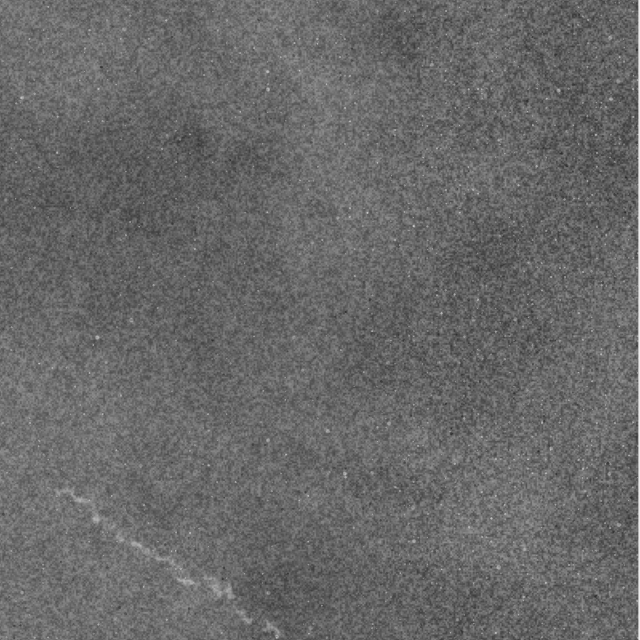
A three.js fragment shader for this texture:

```glsl
// Dark grey concrete slab: fine grain, cloudy stains, pale specks and a broken vein.
#define BASE_GREY 0.401
#define GRAIN_FINE 0.17
#define GRAIN_COARSE 0.12
#define CLOUD_CONTRAST 0.20
#define STAIN_DEPTH 0.065
#define SPECK_LIGHT 0.24
#define PIT_DARK 0.13
#define VEIN_LIGHT 0.20
#define VEIN_WIDTH 0.006
#define EDGE_GREY 0.93
#define EDGE_WIDTH 0.0025

varying vec2 vUv;

float hash(vec2 p) {
  vec3 q = fract(vec3(p.xyx) * 0.1031);
  q += dot(q, q.yzx + 33.33);
  return fract((q.x + q.y) * q.z);
}

float noise(vec2 p) {
  vec2 cell = floor(p);
  vec2 f = fract(p);
  f = f * f * (3.0 - 2.0 * f);
  float low = mix(hash(cell), hash(cell + vec2(1.0, 0.0)), f.x);
  float high = mix(hash(cell + vec2(0.0, 1.0)), hash(cell + 1.0), f.x);
  return mix(low, high, f.y);
}

// Layered noise, each layer turned to hide the lattice.
float clouds(vec2 p) {
  float sum = 0.0;
  float weight = 0.5;
  for (int i = 0; i < 6; i++) {
    sum += weight * noise(p);
    p = mat2(1.6, 1.2, -1.2, 1.6) * p + 17.3;
    weight *= 0.55;
  }
  return sum / 1.08;
}

// One jittered round fleck in some of the cells.
float flecks(vec2 uv, float count, float share, float seed) {
  vec2 p = uv * count + seed;
  vec2 cell = floor(p);
  vec2 center = 0.38 + 0.24 * vec2(hash(cell + 3.7), hash(cell + 8.1));
  float radius = mix(0.12, 0.26, hash(cell + 21.4));
  float shape = 1.0 - smoothstep(radius - 0.1, radius + 0.1, length(fract(p) - center));
  float strength = mix(0.35, 1.0, hash(cell + 40.9));
  return shape * strength * step(hash(cell + 63.2), share);
}

float blob(vec2 p, vec2 center, vec2 size) {
  vec2 d = (p - center) / size;
  return exp(-dot(d, d));
}

// Position along (x, 0 to 1) and signed distance across (y) a line.
vec2 lineCoords(vec2 p, vec2 start, vec2 end) {
  vec2 span = end - start;
  vec2 rel = p - start;
  return vec2(dot(rel, span) / dot(span, span),
              (span.x * rel.y - span.y * rel.x) / length(span));
}

float alongFade(float t) {
  return smoothstep(-0.06, 0.12, t) * (1.0 - smoothstep(0.9, 1.06, t));
}

void main() {
  vec2 uv = vUv;
  vec2 warp = vec2(clouds(uv * 7.0 + 5.0), clouds(uv * 7.0 + 31.0)) - 0.5;
  vec2 p = uv + 0.16 * warp;
  float rough = clouds(uv * 20.0 + 70.0);

  // Broad light and dark areas
  float tone = BASE_GREY + CLOUD_CONTRAST * (clouds(p * 4.0 + 11.0) - 0.5);
  tone += 0.05 * blob(p, vec2(0.2, 0.93), vec2(0.25, 0.14));
  tone += 0.04 * blob(p, vec2(0.54, 0.68), vec2(0.12, 0.17));
  tone += 0.02 * blob(p, vec2(0.6, 0.32), vec2(0.3, 0.07));

  // Ragged stains
  vec2 ridge = lineCoords(p, vec2(0.21, 0.84), vec2(0.53, 0.66));
  float stain = blob(p, vec2(0.6, 0.96), vec2(0.16, 0.08));
  stain += 0.8 * blob(p, vec2(0.75, 0.83), vec2(0.1, 0.08));
  stain += 0.8 * blob(p, vec2(0.57, 0.26), vec2(0.14, 0.04));
  stain += 0.6 * blob(p, vec2(0.28, 0.23), vec2(0.13, 0.06));
  stain += 0.8 * alongFade(ridge.x) * exp(-pow(ridge.y / 0.025, 2.0));
  tone -= STAIN_DEPTH * stain * smoothstep(0.3, 0.62, rough);

  // Grain, stronger on the right-hand side
  float coarseSide = smoothstep(0.5, 0.75, p.x);
  float grain = GRAIN_FINE * (noise(uv * 400.0) - 0.5);
  grain += GRAIN_COARSE * (noise(uv * 190.0 + 9.0) - 0.5);
  tone += grain * mix(0.92, 1.12, coarseSide);

  // Pale specks and dark pits
  float share = mix(0.035, 0.1, max(coarseSide, 0.5 * stain));
  tone += SPECK_LIGHT * flecks(uv, 140.0, share, 2.0);
  tone += SPECK_LIGHT * flecks(uv, 75.0, 0.012, 150.0);
  tone -= PIT_DARK * flecks(uv, 110.0, share, 310.0);

  // Broken pale vein
  vec2 vein = lineCoords(uv, vec2(0.08, 0.238), vec2(0.46, 0.0));
  float wander = 0.022 * (noise(vec2(vein.x * 9.0, 4.0)) - 0.5);
  wander += 0.022 * (noise(uv * 75.0 + 50.0) - 0.5);
  float veinLine = exp(-pow((vein.y + wander) / VEIN_WIDTH, 2.0));
  float veinGaps = smoothstep(0.25, 0.7, noise(uv * 100.0 + 90.0));
  tone += VEIN_LIGHT * alongFade(vein.x) * veinLine * mix(0.25, 1.0, veinGaps);

  // Thin pale margin at the right
  float margin = smoothstep(1.0 - EDGE_WIDTH * 1.4, 1.0 - EDGE_WIDTH * 0.6, uv.x);
  tone = mix(tone, EDGE_GREY, margin);
  gl_FragColor = vec4(vec3(clamp(tone, 0.0, 1.0)), 1.0);
}
```
